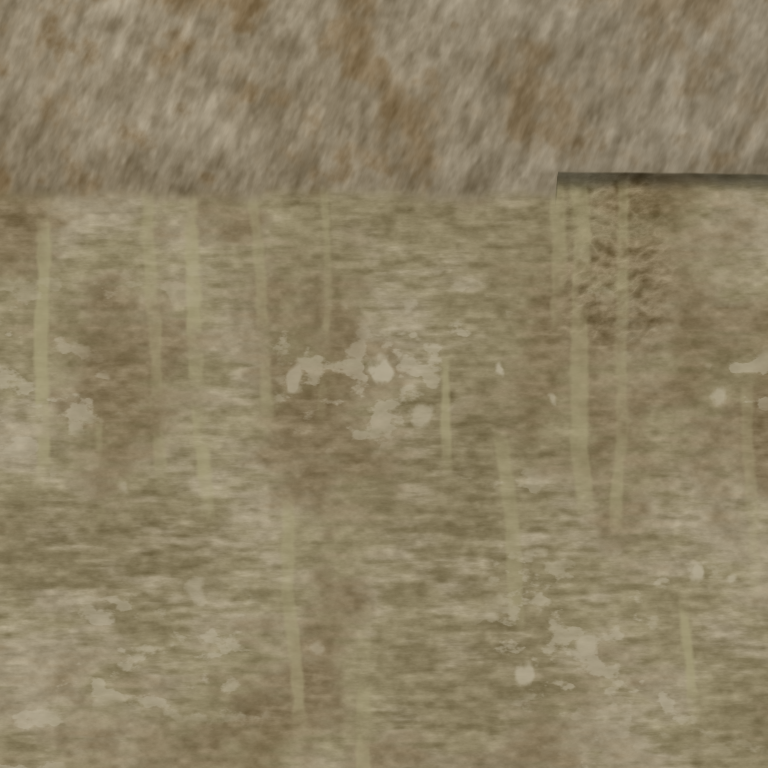
Reproduce this texture procedurally as a Shadertoy shader.

```glsl
float hash(vec2 p) {
    vec3 q = fract(vec3(p.xyx) * 0.1031);
    q += dot(q, q.yzx + 33.33);
    return fract((q.x + q.y) * q.z);
}

float noise(vec2 p) {
    vec2 cell = floor(p), f = fract(p);
    f = f * f * (3.0 - 2.0 * f);
    return mix(mix(hash(cell), hash(cell + vec2(1, 0)), f.x),
               mix(hash(cell + vec2(0, 1)), hash(cell + vec2(1, 1)), f.x), f.y);
}

float fbm(vec2 p) {
    float sum = 0.0, amplitude = 0.52;
    for (int i = 0; i < 5; i++) {
        sum += amplitude * noise(p);
        p = mat2(1.96, 0.2, -0.2, 1.96) * p + 17.3;
        amplitude *= 0.5;
    }
    return sum;
}

// Rough upper band: mottled stone with slanted brush marks
vec3 upperBand(vec2 uv) {
    vec2 slanted = vec2(uv.x - 0.35 * uv.y, uv.y);
    float blotch = fbm(uv * vec2(9, 11) + 40.0);
    float brush = fbm(slanted * vec2(75, 28));
    float mottle = fbm(uv * 34.0 + 9.0);
    vec3 color = mix(vec3(0.51, 0.46, 0.37), vec3(0.61, 0.565, 0.48), smoothstep(0.3, 0.68, 0.5 * blotch + 0.5 * mottle));
    float rust = smoothstep(0.5, 0.72, 0.6 * fbm(uv * 13.0 + 71.0) + 0.4 * mottle + 0.05 - 0.06 * uv.x);
    color = mix(color, vec3(0.47, 0.385, 0.26), 0.75 * rust);
    color = mix(color, vec3(0.55, 0.52, 0.46), 0.35 * smoothstep(0.3, 1.0, uv.x));
    color += 0.22 * (brush - 0.5) + 0.06 * (noise(slanted * vec2(190, 110)) - 0.5);
    return color - 0.045 * smoothstep(0.84, 0.75, uv.y);
}

// Worn lower wall: olive paint with horizontal scratches and beige patches
vec3 lowerWall(vec2 uv) {
    float broad = fbm(uv * vec2(5, 7) + 3.0);
    float patches = fbm(uv * vec2(15, 27) + 21.0);
    float scratch = fbm(uv * vec2(24, 125) + 0.6 * broad);
    float fine = fbm(uv * vec2(75, 110));
    vec3 color = mix(vec3(0.52, 0.475, 0.36), vec3(0.575, 0.535, 0.415), smoothstep(0.3, 0.7, broad));
    color = mix(color, vec3(0.635, 0.59, 0.5), 0.8 * smoothstep(0.45, 0.64, 0.4 * broad + 0.42 * patches + 0.18 * scratch));
    float stain = 0.5 * fbm(uv * vec2(7, 4) + 63.0) + 0.3 * patches + 0.2 * scratch;
    color = mix(color, vec3(0.455, 0.39, 0.275), 0.7 * smoothstep(0.5, 0.67, stain + 0.08 * abs(uv.x - 0.45)));
    return color + 0.17 * (scratch - 0.5) + 0.16 * (fine - 0.5);
}

// Pale vertical runs of paint, each drifting sideways and fading in places
float paintRuns(vec2 uv) {
    float cover = 0.0;
    for (int i = 0; i < 15; i++) {
        float id = float(i);
        float top = hash(vec2(id, 5)) < 0.4 ? 0.77 : 0.2 + 0.35 * hash(vec2(id, 8));
        float bottom = top - 0.18 - 0.42 * hash(vec2(id, 11));
        float drift = (hash(vec2(id, 14)) - 0.3) * 0.14 * (top - uv.y);
        float center = (id + 0.9 * hash(vec2(id, 2))) / 15.0 + drift + 0.008 * (noise(vec2(id * 9.0, uv.y * 9.0)) - 0.5);
        float width = 0.004 + 0.008 * hash(vec2(id, 19));
        float edge = abs(uv.x - center) + 0.007 * (fbm(uv * vec2(60, 45) + id) - 0.5);
        float run = smoothstep(width + 0.003, width - 0.003, edge);
        run *= smoothstep(bottom, bottom + 0.06, uv.y) * smoothstep(top + 0.01, top - 0.02, uv.y);
        run *= smoothstep(0.28, 0.58, fbm(uv * vec2(18, 13) + id * 7.0));
        cover = max(cover, run * (0.45 + 0.55 * hash(vec2(id, 23))));
    }
    return cover;
}

// Small ragged spots where the paint has come off
float paintChips(vec2 uv) {
    float cover = 0.0;
    for (int i = 0; i < 13; i++) {
        float id = float(i);
        vec2 center = vec2(hash(vec2(id, 31)), 0.12 + 0.45 * hash(vec2(id, 37)));
        vec2 offset = uv - center + 0.025 * (vec2(fbm(uv * 38.0 + id), fbm(uv * 38.0 + id + 50.0)) - 0.5);
        float size = 0.004 + 0.011 * pow(hash(vec2(id, 41)), 2.0);
        float chip = smoothstep(size + 0.004, size - 0.003, length(offset * vec2(1.0, 0.75)));
        cover = max(cover, chip * (0.5 + 0.5 * hash(vec2(id, 43))));
    }
    float region = smoothstep(0.46, 0.62, fbm(uv * vec2(4, 6) + 88.0) + 0.12 * smoothstep(0.25, 0.0, uv.x));
    float flakes = smoothstep(0.57, 0.68, fbm(uv * vec2(30, 46) + 12.0));
    return max(cover, 0.65 * flakes * region * smoothstep(0.72, 0.55, uv.y));
}

void mainImage(out vec4 fragColor, in vec2 fragCoord) {
    vec2 uv = fragCoord / iResolution.xy;
    vec3 wall = lowerWall(uv);

    // Wrinkled paint below the ledge
    vec2 wrinkleUv = vec2(uv.x + 0.7 * uv.y, uv.y - 0.5 * uv.x);
    float ridge = 1.0 - abs(2.0 * fbm(wrinkleUv * vec2(38, 65)) - 1.0) * 3.0;
    float wrinkled = smoothstep(0.09, 0.04, abs(uv.x - 0.82 + 0.04 * fbm(uv * 20.0))) * smoothstep(0.5, 0.6, uv.y);
    wall += 0.07 * wrinkled * (ridge - 0.35);

    wall = mix(wall, vec3(0.645, 0.615, 0.475), 0.72 * paintRuns(uv));
    wall = mix(wall, vec3(0.72, 0.685, 0.6), 0.8 * paintChips(uv));

    // Band edge: soft on the left, a raised ledge on the right
    float ledge = smoothstep(0.722, 0.727, uv.x);
    float ragged = 0.022 * (fbm(uv * vec2(28, 16)) - 0.5);
    float edgeY = mix(0.745 + ragged, 0.776 - 0.012 * (uv.x - 0.725) + 0.1 * ragged, ledge);
    float softness = mix(0.013, 0.002, ledge);
    float depth = edgeY - uv.y;
    float shadow = smoothstep(0.028, 0.004, depth + 0.4 * ragged) * ledge;
    wall *= 1.0 - shadow * mix(0.48, 0.36, fbm(uv * 30.0));
    vec3 color = mix(wall, upperBand(uv), smoothstep(-softness, softness, -depth));

    fragColor = vec4(clamp(color, 0.0, 1.0), 1.0);
}
```
